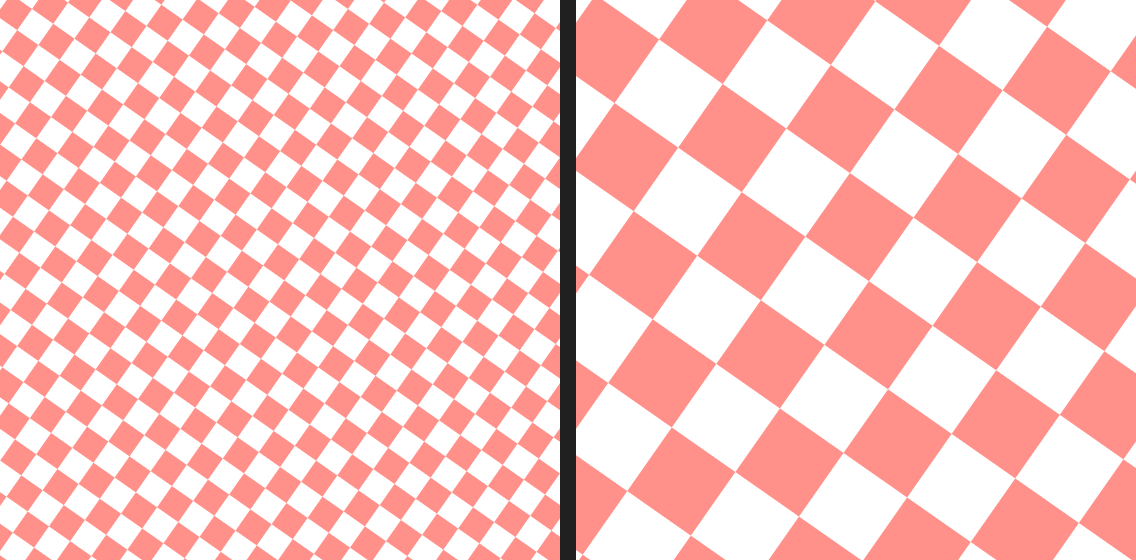
Left, the full canvas; right, a detail of the centre.
Reproduce this pattern procedurally as a WebGL 2 fragment shader.

```glsl
#version 300 es
precision highp float;
// Tilted two-colour checkerboard. The canvas is rotated into cell units, and
// the product of two square waves, softened over one pixel, picks the colour.

uniform vec2 u_resolution;
out vec4 fragColor;

const float PI = 3.14159;
const float TILT = radians(35.0);           // clockwise turn of the rows
const float CELL = 0.04622;                 // side of one square, canvas units
const vec2 ANCHOR = vec2(0.3828, 0.6432);   // a corner shared by four squares
const vec3 WHITE = vec3(1.0);
const vec3 CORAL = vec3(1.0, 0.569, 0.541);

// Square wave of period 2 per axis, -1 to 1, with ramps of the given half-width
vec2 squareWave(vec2 cell, float halfWidth) {
    return clamp(sin(PI * cell) / (PI * halfWidth), -1.0, 1.0);
}

void main() {
    float canvasSize = min(u_resolution.x, u_resolution.y);
    vec2 p = gl_FragCoord.xy / canvasSize - ANCHOR;

    // Rotate into cell units: x along the rows, y down across them
    vec2 along = vec2(cos(TILT), -sin(TILT));
    vec2 across = vec2(-sin(TILT), -cos(TILT));
    vec2 cell = vec2(dot(p, along), dot(p, across)) / CELL;

    // Equal signs give white, opposite signs give coral
    float halfPixel = 0.5 / (canvasSize * CELL);
    vec2 wave = squareWave(cell, halfPixel);
    float whiteness = 0.5 + 0.5 * wave.x * wave.y;

    fragColor = vec4(mix(CORAL, WHITE, whiteness), 1.0);
}
```
